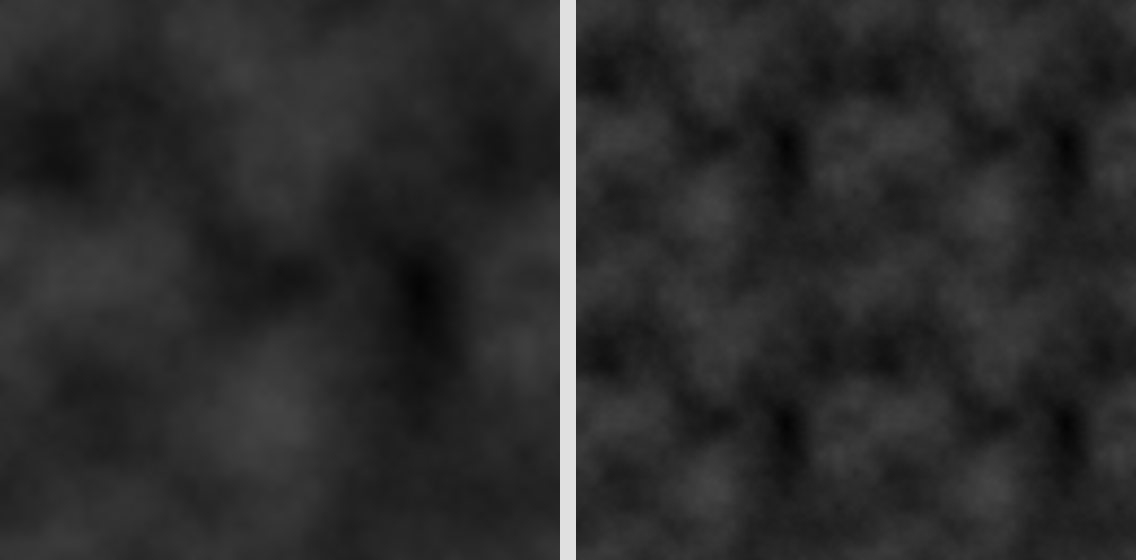
Left, the tile; right, the same tile 2 across and 2 down.
This texture is drawn by a WebGL 2 fragment shader. Its source:

```glsl
#version 300 es
precision highp float;
precision highp int;
// Dark, soft smoke: five octaves of wrapping value noise in neutral grey.
// Each lattice holds a shuffled, evenly spread set of values, so the
// brightness stays balanced and every octave tiles exactly.

uniform vec2 u_resolution;
out vec4 fragColor;

// Shuffles the cells of a (2^bits x 2^bits) lattice; returns a value in 0..1.
float latticeValue(ivec2 cell, int bits) {
    uint last = (1u << uint(bits)) - 1u;
    uvec2 wrapped = uvec2(cell) & last;
    uint mask = (1u << uint(2 * bits)) - 1u;
    uint index = (wrapped.y << uint(bits)) | wrapped.x;
    for (int i = 0; i < 3; i++) {
        index = (index * 1229u + 7u) & mask;
        index ^= index >> uint(bits);
    }
    return (float(index) + 0.5) / float(mask + 1u);
}

// Smoothly interpolated noise that repeats once over the unit square.
float tiledNoise(vec2 uv, int bits) {
    vec2 p = uv * float(1 << bits);
    ivec2 cell = ivec2(floor(p));
    vec2 f = fract(p);
    vec2 blend = f * f * (3.0 - 2.0 * f);
    float low = mix(latticeValue(cell, bits),
                    latticeValue(cell + ivec2(1, 0), bits), blend.x);
    float high = mix(latticeValue(cell + ivec2(0, 1), bits),
                     latticeValue(cell + ivec2(1, 1), bits), blend.x);
    return mix(low, high, blend.y);
}

void main() {
    vec2 uv = gl_FragCoord.xy / u_resolution;

    // Octaves from 4 to 64 cells across, each half as strong as the last.
    float smoke = 0.0;
    float weight = 0.5;
    for (int bits = 2; bits <= 6; bits++) {
        smoke += weight * (tiledNoise(uv, bits) - 0.5);
        weight *= 0.5;
    }

    float grey = 0.162 + 0.355 * smoke;
    fragColor = vec4(vec3(grey), 1.0);
}
```
